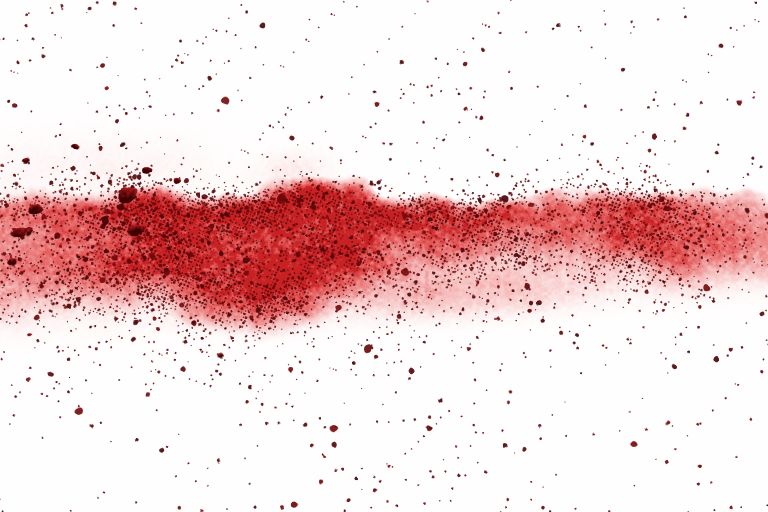
A Shadertoy shader for this background:

```glsl
// A horizontal burst of red powder, with grains and crumbs, on a white ground.

// Colours, from bare ground to densest grain
const vec3 GROUND   = vec3(1.00, 0.995, 0.995);
const vec3 BLUSH    = vec3(0.97, 0.78, 0.78);
const vec3 ROSE     = vec3(0.93, 0.56, 0.56);
const vec3 CORAL    = vec3(0.90, 0.37, 0.37);
const vec3 RED      = vec3(0.78, 0.13, 0.14);
const vec3 DARK_RED = vec3(0.49, 0.03, 0.04);
const vec3 MAROON   = vec3(0.24, 0.00, 0.01);

const int   GRAIN_LAYERS = 5;
const float GRAIN_SIZE   = 0.0065;  // cell of the finest layer
const float GRAIN_GROWTH = 1.48;    // cell ratio between layers
const float GRAIN_AMOUNT = 0.72;
const float STRAY_AMOUNT = 0.010;

// Soft clouds: centre, radii; their strengths follow
const vec4 HAZE[7] = vec4[7](
    vec4(0.86, 0.44, 0.24, 0.055), vec4(0.18, 0.67, 0.26, 0.09),
    vec4(0.58, 0.66, 0.08, 0.045), vec4(0.08, 0.42, 0.20, 0.07),
    vec4(1.47, 0.51, 0.14, 0.065), vec4(1.24, 0.46, 0.18, 0.055),
    vec4(0.50, 0.40, 0.13, 0.045));
const float HAZE_STRENGTH[7] = float[7](0.22, 0.06, 0.10, 0.15, 0.26, 0.10, 0.20);

// Places where grains crowd together: centre, radii
const vec4 CROWDS[5] = vec4[5](
    vec4(1.23, 0.59, 0.08, 0.035), vec4(0.85, 0.59, 0.08, 0.018),
    vec4(1.01, 0.535, 0.05, 0.015), vec4(0.53, 0.585, 0.16, 0.025),
    vec4(0.27, 0.56, 0.06, 0.040));

// Large crumbs: centre, radius
const vec3 CRUMBS[10] = vec3[10](
    vec3(0.245, 0.615, 0.021), vec3(0.040, 0.545, 0.018), vec3(0.146, 0.714, 0.009),
    vec3(0.050, 0.688, 0.009), vec3(0.265, 0.552, 0.014), vec3(0.070, 0.592, 0.012),
    vec3(0.430, 0.306, 0.009), vec3(0.285, 0.668, 0.010), vec3(0.025, 0.490, 0.010),
    vec3(0.345, 0.647, 0.008));

float hash(vec2 p) { return fract(sin(dot(p, vec2(127.1, 311.7))) * 43758.545); }

float bump(float x) { return exp(-x * x); }

float blob(vec2 p, vec4 b) {
    vec2 q = (p - b.xy) / b.zw;
    return exp(-dot(q, q));
}

float noise(vec2 p) {
    vec2 i = floor(p), f = fract(p);
    f = f * f * (3.0 - 2.0 * f);
    return mix(mix(hash(i), hash(i + vec2(1, 0)), f.x),
               mix(hash(i + vec2(0, 1)), hash(i + vec2(1, 1)), f.x), f.y);
}

float fbm(vec2 p) {
    float sum = 0.0, gain = 0.53;
    for (int i = 0; i < 4; i++) {
        sum += gain * noise(p);
        p = mat2(1.6, 1.2, -1.2, 1.6) * p + 7.3;
        gain *= 0.5;
    }
    return sum;
}

// Outline of the dense band
float bandTop(float x) {
    return 0.602 + 0.014 * bump((x - 0.2) / 0.2) + 0.028 * bump((x - 0.62) / 0.14)
         + 0.010 * bump((x - 1.2) / 0.12);
}

float bandBottom(float x) {
    return mix(0.43, 0.50, smoothstep(0.54, 0.82, x)) - 0.045 * bump((x - 0.5) / 0.12)
         - 0.03 * smoothstep(1.15, 1.45, x);
}

float bandStrength(float x) {
    return 0.50 + 0.45 * smoothstep(0.05, 0.32, x) - 0.28 * smoothstep(0.75, 1.1, x)
         + 0.20 * bump((x - 1.24) / 0.11) - 0.38 * smoothstep(1.25, 1.48, x);
}

float dustDensity(vec2 p) {
    float y = p.y + 0.06 * (fbm(p * 13.0) - 0.5);
    float top = bandTop(p.x), bottom = bandBottom(p.x);
    float core = smoothstep(bottom - 0.06, bottom + 0.08, y)
               * (1.0 - smoothstep(top - 0.025, top + 0.025, y));
    float dust = bandStrength(p.x) * core * (0.55 + 0.7 * fbm(p * vec2(9, 17)));
    float cloud = 0.0;
    for (int i = 0; i < 7; i++) cloud += HAZE_STRENGTH[i] * blob(p, HAZE[i]);
    dust += cloud * (0.4 + 1.2 * fbm(p * 8.0 + 3.0));
    return dust * (0.55 + 0.9 * fbm(p * 150.0));
}

// Chance of finding a grain at p
float grainChance(vec2 p) {
    float above = max(p.y - bandTop(p.x), 0.0), below = max(bandBottom(p.x) - p.y, 0.0);
    float reach = 0.016 + 0.024 * bump((p.x - 0.2) / 0.2) + 0.024 * bump((p.x - 1.2) / 0.2);
    float chance = bandStrength(p.x) * exp(-above / reach - below / 0.048);
    chance *= 0.3 + 0.7 * smoothstep(0.35, 0.65, fbm(p * vec2(16, 26)));
    for (int i = 0; i < 5; i++) chance += 0.55 * blob(p, CROWDS[i]);
    return chance * GRAIN_AMOUNT + STRAY_AMOUNT * smoothstep(0.18, 0.36, p.y);
}

vec3 dustColor(float d) {
    vec3 c = mix(GROUND, BLUSH, smoothstep(0.0, 0.22, d));
    c = mix(c, ROSE, smoothstep(0.18, 0.40, d));
    c = mix(c, CORAL, smoothstep(0.36, 0.60, d));
    return mix(c, RED, smoothstep(0.55, 0.90, d));
}

void mainImage(out vec4 fragColor, in vec2 fragCoord) {
    vec2 p = fragCoord / iResolution.y;
    float soft = 0.8 / iResolution.y;
    vec3 color = dustColor(dustDensity(p));

    // Grains, from fine to coarse
    float size = GRAIN_SIZE;
    for (int i = 0; i < GRAIN_LAYERS; i++) {
        float layer = float(i), angle = 0.4 + 0.7 * layer;
        mat2 turn = mat2(cos(angle), sin(angle), -sin(angle), cos(angle));
        vec2 q = turn * p / size, cell = floor(q), seed = cell + 37.0 * layer;
        vec2 jitter = 0.36 + 0.28 * vec2(hash(seed + 3.1), hash(seed + 8.7));
        vec2 home = (cell + jitter) * size * turn;
        float coarse = layer / float(GRAIN_LAYERS - 1);
        float chance = grainChance(home) * mix(1.0, 0.22, coarse);
        chance *= mix(1.0, 0.25 + 0.75 * (1.0 - smoothstep(0.3, 0.6, p.x)), coarse);
        float radius = size * mix(0.13, 0.34, hash(seed + 5.3)) * mix(1.0, 0.75, coarse);
        float edge = length(p - home) - radius * (0.6 + 0.8 * noise(q * 4.0));
        float cover = step(hash(seed), chance) * (1.0 - smoothstep(-soft, soft, edge));
        color = mix(color, mix(DARK_RED, MAROON, hash(seed + 1.9)), 0.9 * cover);
        size *= GRAIN_GROWTH;
    }

    // Large crumbs, lit from above
    for (int i = 0; i < 10; i++) {
        vec2 q = (p - CRUMBS[i].xy) * vec2(0.8, 1.15);
        float radius = CRUMBS[i].z;
        float edge = length(q) - radius * (0.25 + 1.2 * fbm(p * 65.0));
        float light = smoothstep(-0.3, 1.0, q.y / radius + noise(p * 180.0) - 0.4);
        color = mix(color, mix(MAROON, RED, 0.7 * light), 1.0 - smoothstep(-soft, soft, edge));
    }
    fragColor = vec4(color, 1.0);
}
```
